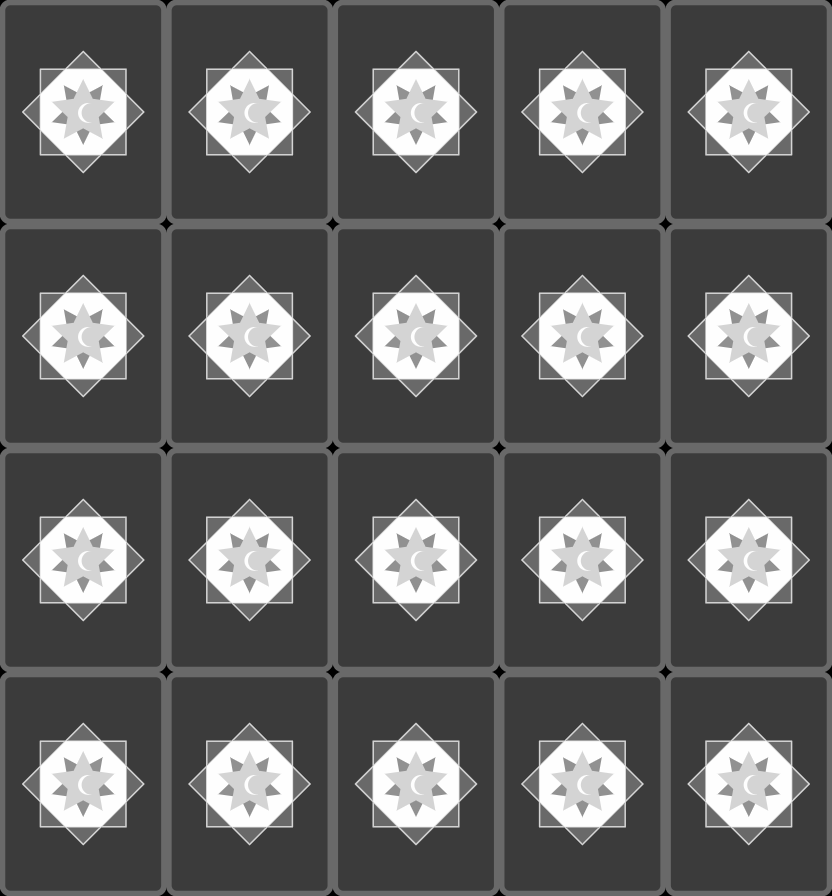
Give the GLSL for this pattern, as a Shadertoy shader.

```glsl
const float PI = 3.14159265;
const vec2 REPEATS = vec2(5.0, 4.0);

const vec3 BLACK = vec3(0.0);
const vec3 CHARCOAL = vec3(0.23);
const vec3 FRAME_GREY = vec3(0.41);
const vec3 SHADE_GREY = vec3(0.57);
const vec3 SILVER = vec3(0.83);
const vec3 WHITE = vec3(0.995);

// Lengths are fractions of a card's height.
const float CORNER_RADIUS = 0.047;
const float FRAME_WIDTH = 0.0235;
const float SQUARE_HALF = 0.191;
const float LINE_HALF = 0.0034;
const float STAR_RADIUS = 0.147;
const float STAR_VALLEY = 0.073;

float boxDistance(vec2 p, vec2 halfSize) {
    vec2 d = abs(p) - halfSize;
    return length(max(d, 0.0)) + min(max(d.x, d.y), 0.0);
}

float roundedBox(vec2 p, vec2 halfSize, float radius) {
    return boxDistance(p, halfSize - radius) - radius;
}

// Folds the plane into half a spike, then measures to its straight flank.
float starDistance(vec2 p, float points, float tipRadius, float valleyRadius) {
    float sector = PI / points;
    float angle = mod(atan(p.x, p.y) + sector, 2.0 * sector) - sector;
    vec2 folded = length(p) * vec2(cos(angle), abs(sin(angle)));
    vec2 tip = vec2(tipRadius, 0.0);
    vec2 flank = valleyRadius * vec2(cos(sector), sin(sector)) - tip;
    return dot(folded - tip, normalize(vec2(flank.y, -flank.x)));
}

float crescentDistance(vec2 p, float radius, float shift) {
    return max(length(p) - radius, radius - length(p - vec2(shift, 0.0)));
}

vec3 paint(vec3 below, vec3 colour, float dist, float pixel) {
    return mix(below, colour, clamp(0.5 - dist / pixel, 0.0, 1.0));
}

// Rounded card with a grey frame, black showing between its corners.
vec3 drawCard(vec2 p, vec2 halfSize, float pixel) {
    float outer = roundedBox(p, halfSize, CORNER_RADIUS) - 0.5 * pixel;
    float inner = roundedBox(p, halfSize - FRAME_WIDTH, CORNER_RADIUS - FRAME_WIDTH);
    vec3 colour = paint(BLACK, FRAME_GREY, outer, pixel);
    return paint(colour, CHARCOAL, inner, pixel);
}

// Two crossed squares whose overlap forms a white octagon.
vec3 drawOctagram(vec3 colour, vec2 p, float pixel) {
    vec2 turned = vec2(p.x + p.y, p.y - p.x) * sqrt(0.5);
    float square = boxDistance(p, vec2(SQUARE_HALF));
    float diamond = boxDistance(turned, vec2(SQUARE_HALF));
    colour = paint(colour, FRAME_GREY, min(square, diamond), pixel);
    float outline = min(abs(square), abs(diamond)) - LINE_HALF;
    colour = paint(colour, SILVER, outline, pixel);
    return paint(colour, WHITE, max(square, diamond), pixel);
}

// Opposed five-point stars with a crescent near the centre.
vec3 drawSunAndMoon(vec3 colour, vec2 p, float pixel) {
    float backStar = starDistance(-p, 5.0, STAR_RADIUS, STAR_VALLEY);
    float frontStar = starDistance(p, 5.0, STAR_RADIUS, STAR_VALLEY);
    float crescent = crescentDistance(p - vec2(0.021, -0.004), 0.044, 0.016);
    colour = paint(colour, SHADE_GREY, backStar, pixel);
    colour = paint(colour, SILVER, frontStar, pixel);
    return paint(colour, WHITE, crescent, pixel);
}

void mainImage(out vec4 fragColor, in vec2 fragCoord) {
    vec2 uv = fragCoord / iResolution.xy;
    float pixel = REPEATS.y / iResolution.y;
    vec2 cardSize = vec2(iResolution.x / iResolution.y * REPEATS.y / REPEATS.x, 1.0);
    vec2 p = (fract(uv * REPEATS) - 0.5) * cardSize;

    vec3 colour = drawCard(p, 0.5 * cardSize, pixel);
    colour = drawOctagram(colour, p, pixel);
    colour = drawSunAndMoon(colour, p, pixel);
    fragColor = vec4(colour, 1.0);
}
```
